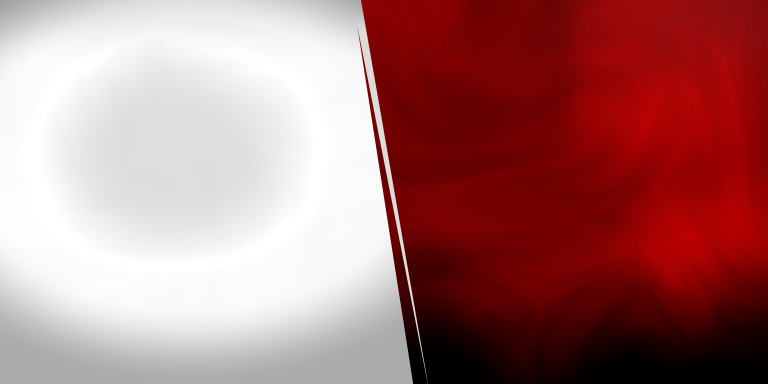
Reproduce this background procedurally as a Shadertoy shader.

```glsl
// Pale misty panel with a glowing ring, cut by a slanted sliver from dark red smoke.
#define RING_CENTER vec2(0.456, 0.604)
#define RING_RADII vec2(0.385, 0.305)
#define RING_WOBBLE 0.10
#define SHADE_CENTER vec2(0.50, 0.58)
#define SHADE_RADII vec2(0.85, 0.585)
#define PALE_SHADOW 0.67
#define SLIVER_COLOR vec3(0.87, 0.86, 0.86)
#define SMOKE_BASE 0.47
#define SMOKE_CONTRAST 0.16

// Layered, rotated and warped sines, roughly -1 to 1
float clouds(vec2 p) {
    mat2 turn = mat2(0.8, 0.6, -0.6, 0.8);
    float sum = 0.0, weight = 0.5;
    for (int i = 0; i < 7; i++) {
        p = turn * p * 1.65 + vec2(1.7, 0.9);
        p += 0.65 * sin(1.2 * p.yx + float(i));
        sum += weight * sin(p.x) * sin(p.y);
        weight *= 0.6;
    }
    return sum;
}

// Soft elliptical spot
float spot(vec2 p, vec2 center, vec2 size) {
    vec2 d = (p - center) / size;
    return exp(-dot(d, d));
}

// White ring over a gray core, fading to a shaded rim
vec3 palePanel(vec2 p) {
    float mist = clouds(p * 3.0);
    float q = length((p - RING_CENTER) / RING_RADII) + RING_WOBBLE * mist;
    float offset = abs(q - 1.0);
    float core = mix(0.87, 0.955, smoothstep(0.35, 1.0, q));
    float light = core + 0.055 * exp(-7.0 * offset) + 0.02 * exp(-35.0 * offset);
    light += 0.012 * clouds(p * 5.0 + 4.0);
    light = min(light + 0.025 * smoothstep(1.0, 1.3, q), 1.0);
    float rim = length((p - SHADE_CENTER) / SHADE_RADII);
    light = mix(light, PALE_SHADOW, smoothstep(0.64, 1.0, rim));
    light -= 0.08 * smoothstep(0.83, 1.0, p.y);
    return vec3(light);
}

// Red smoke with lit patches, sinking into black at the floor
vec3 redSmoke(vec2 p) {
    float puff = clouds(p * 3.2 + 7.0);
    float tone = SMOKE_BASE + SMOKE_CONTRAST * puff;
    tone += 0.25 * spot(p, vec2(1.68, 0.68), vec2(0.24, 0.15));
    tone += 0.21 * spot(p, vec2(1.88, 0.40), vec2(0.25, 0.14));
    tone += 0.10 * spot(p, vec2(1.85, 0.90), vec2(0.28, 0.20));
    tone -= 0.13 * spot(p, vec2(1.45, 0.88), vec2(0.08, 0.20));
    float height = p.y + 0.06 * puff;
    height += 0.13 * spot(p, vec2(1.40, p.y), vec2(0.13, 1.0));
    height -= 0.06 * spot(p, vec2(1.08, p.y), vec2(0.12, 1.0));
    tone *= smoothstep(0.03, 0.40, height);
    float haze = 0.05 * spot(p, vec2(1.85, 1.0), vec2(0.35, 0.22));
    return vec3(tone, haze, haze * 1.1) + vec3(0.0, 0.005, 0.005) * tone;
}

void mainImage(out vec4 fragColor, in vec2 fragCoord) {
    vec2 p = fragCoord / iResolution.xy * vec2(2.0, 1.0);
    float pixel = 2.0 / iResolution.x;
    float depth = 1.0 - p.y;

    // Slanted edges, measured from the top
    float bladeLeft = 0.930 + 0.156 * (depth - 0.065);
    float bladeRight = 0.930 + 0.197 * (depth - 0.065);
    float smokeLeft = 0.940 + 0.1746 * depth;

    // Edge coverage
    float pastLeft = clamp((p.x - bladeLeft) / pixel + 0.5, 0.0, 1.0);
    float beforeRight = clamp((bladeRight - p.x) / pixel + 0.5, 0.0, 1.0);
    float blade = max(pastLeft + beforeRight - 1.0, 0.0);
    float smoke = clamp((p.x - smokeLeft) / pixel + 0.5, 0.0, 1.0);

    // Panel, sliver, then smoke and its thin blade
    float sliver = pastLeft * smoothstep(0.03, 0.10, depth);
    vec3 color = mix(palePanel(p), SLIVER_COLOR, sliver);
    color = mix(color, redSmoke(p), min(smoke + blade, 1.0));
    fragColor = vec4(clamp(color, 0.0, 1.0), 1.0);
}
```
